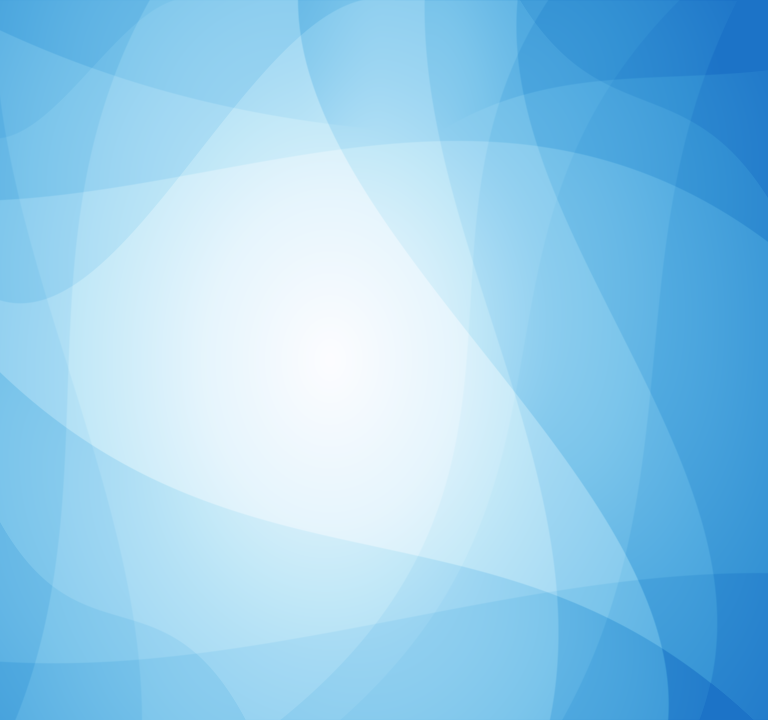
A Shadertoy shader for this background:

```glsl
// Overlapping translucent blue ribbons curving around a soft white glow

// Cubic through four evenly spaced heights a, b, c, d
float curve(float t, float a, float b, float c, float d) {
    t = 3.0 * clamp(t, 0.0, 1.0);
    float u = t - 1.0, v = t - 2.0, w = t - 3.0;
    return -a * u * v * w / 6.0 + b * t * v * w / 2.0
         - c * t * u * w / 2.0 + d * t * u * v / 6.0;
}

// Darkening on the positive side of an edge, strongest beside it
float veil(float side, float strength) {
    float soft = 1.0 / iResolution.y;
    float falloff = 0.75 + 0.35 * exp(-8.0 * max(side, 0.0));
    return strength * falloff * smoothstep(-soft, soft, side);
}

// Colour ramp from white to deep blue, tone 0 to 7
vec3 ramp(float tone) {
    vec3 blues[8] = vec3[8](
        vec3(0.99, 0.99, 1.00), vec3(0.90, 0.96, 0.99),
        vec3(0.76, 0.91, 0.97), vec3(0.62, 0.84, 0.95),
        vec3(0.48, 0.77, 0.92), vec3(0.32, 0.67, 0.88),
        vec3(0.20, 0.57, 0.83), vec3(0.11, 0.45, 0.78));
    tone = clamp(tone, 0.0, 6.999);
    int i = int(tone);
    return mix(blues[i], blues[i + 1], fract(tone));
}

void mainImage(out vec4 fragColor, in vec2 fragCoord) {
    // Canvas position measured from the upper left
    vec2 p = fragCoord / iResolution.xy;
    p.y = 1.0 - p.y;
    float x = p.x, y = p.y;

    // Oval glow
    float glow = length((p - vec2(0.43, 0.5)) * vec2(6.1, 4.3));

    // Upright ribbons, darker to the right
    float shade = veil(x - curve(y, 0.388, 0.518, 0.755, 0.870), 0.85);
    shade += veil(x - curve(y, 0.553, 0.607, 0.701, 0.716), 0.55);
    shade += veil(x - curve(y, 0.674, 0.749, 0.896, 0.911), 0.50);
    shade += veil(x - curve(y, 0.714, 0.618, 0.582, 0.365), 0.35);
    shade += veil(x - curve(y, 0.885, 0.710, 0.645, 0.443), 0.20);
    shade += veil(x - curve(y, 0.961, 0.868, 0.833, 0.732), 0.30);

    // Upright ribbons, darker to the left
    shade += veil(curve(y, 0.195, 0.100, 0.083, 0.020) - x, 0.40);
    shade += veil(curve(y, -0.007, 0.039, 0.133, 0.185) - x, 0.30);

    // Sweeping ribbons, darker above
    shade += veil(curve(x, 0.278, 0.226, 0.199, 0.336) - y, 0.55);
    shade += veil(curve(x, 0.042, 0.156, 0.188, 0.170) - y, 0.45)
           * (1.0 - smoothstep(0.38, 0.50, x));
    shade += veil(curve(x / 0.515, 0.417, 0.324, 0.101, 0.0) - y, 0.50);
    shade += veil(curve(x / 0.228, 0.192, 0.143, 0.058, 0.0) - y, 0.25);
    shade += veil(curve((x - 0.58) / 0.42, 0.178, 0.122, 0.107, 0.097) - y, 0.40)
           * smoothstep(0.56, 0.68, x);
    shade += veil(curve((x - 0.677) / 0.323, 0.0, 0.114, 0.164, 0.275) - y, 0.35);

    // Sweeping ribbons, darker below
    shade += veil(y - curve(x, 0.517, 0.719, 0.806, 1.020), 0.75);
    shade += veil(y - curve(x, 0.919, 0.896, 0.831, 0.796), 0.40);
    shade += veil(y - curve(x / 0.32, 0.725, 0.838, 0.878, 1.0), 0.40);

    // Ribbons fade where the glow is brightest
    shade *= mix(0.5, 1.0, smoothstep(0.6, 1.9, glow));
    fragColor = vec4(ramp(glow + shade), 1.0);
}
```
